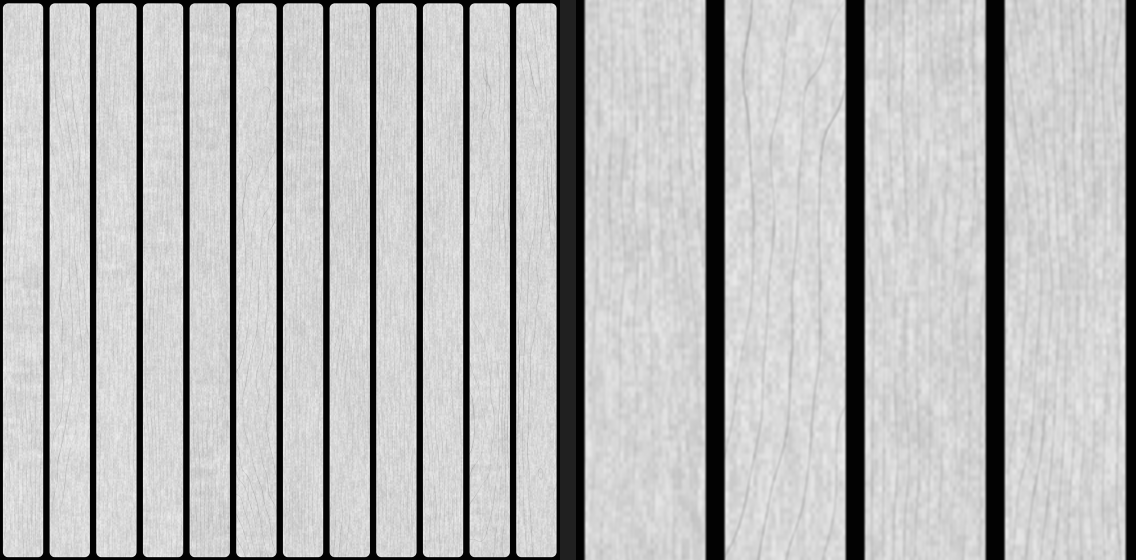
Left, the full canvas; right, a detail of the centre.
Reproduce this texture procedurally as a three.js fragment shader.

```glsl
// Twelve pale grey wood slats with rounded corners and fine grain on a black backing.
varying vec2 vUv;

const float SLATS = 12.0;
const vec2 SLAT_HALF = vec2(0.0360, 0.4945);   // half size of one slat
const vec2 SLAT_CENTER = vec2(0.0412, 0.4995); // centre within its column
const float CORNER_RADIUS = 0.0095;
const float EDGE_SOFTNESS = 0.0011;

const vec3 GAP_COLOR = vec3(0.008);
const vec3 WOOD_COLOR = vec3(0.848);
const float TONE_VARIATION = 0.022;   // between slats
const float CLOUD_STRENGTH = 0.050;   // broad light and dark patches
const float FIBRE_STRENGTH = 0.065;
const float PORE_STRENGTH = 0.070;
const float RIPPLE_STRENGTH = 0.050;  // bands across some slats
const float RING_STRENGTH = 0.105;
const float RING_WIDTH = 0.0017;
const float RIM_STRENGTH = 0.025;

float hash(vec2 p) {
  vec3 q = fract(vec3(p.xyx) * 0.1031);
  q += dot(q, q.yzx + 33.33);
  return fract((q.x + q.y) * q.z);
}

float noise(vec2 p) {
  vec2 cell = floor(p);
  vec2 f = fract(p);
  f = f * f * (3.0 - 2.0 * f);
  float low = mix(hash(cell), hash(cell + vec2(1.0, 0.0)), f.x);
  float high = mix(hash(cell + vec2(0.0, 1.0)), hash(cell + 1.0), f.x);
  return mix(low, high, f.y);
}

float fbm(vec2 p) {
  float sum = 0.0;
  float amplitude = 0.5;
  for (int i = 0; i < 4; i++) {
    sum += amplitude * noise(p);
    p = p * 2.03 + 17.1;
    amplitude *= 0.5;
  }
  return sum;
}

float roundedBox(vec2 p, vec2 halfSize, float radius) {
  vec2 q = abs(p) - halfSize + radius;
  return length(max(q, 0.0)) + min(max(q.x, q.y), 0.0) - radius;
}

// Growth ring phase; a large figure bends straight grain into long arches.
float ringPhase(vec2 p, float seed, float figure) {
  vec2 shift = vec2(seed * 31.0, seed * 57.0);
  float density = mix(125.0, 50.0, figure);
  float bend = noise(vec2(p.x * 17.0, p.y * 3.6) + shift);
  float wiggle = noise(vec2(p.x * 60.0, p.y * 24.0) + shift);
  return p.x * density + bend * mix(2.5, 6.5, figure) + wiggle * 0.55;
}

// Thin ring lines of even width, fading in and out along the slat.
float ringLines(vec2 p, float seed, float figure) {
  const float STEP = 0.0005;
  float phase = ringPhase(p, seed, figure);
  vec2 slope = vec2(ringPhase(p + vec2(STEP, 0.0), seed, figure),
                    ringPhase(p + vec2(0.0, STEP), seed, figure)) - phase;
  float lineDistance = abs(fract(phase + 0.5) - 0.5) * STEP / max(length(slope), 0.004);
  float fade = noise(vec2(p.x * 38.0, p.y * 9.0) + seed * 71.0);
  float line = 1.0 - smoothstep(0.0, RING_WIDTH, lineDistance);
  return line * mix(0.15, 1.0, fade) * mix(0.55, 1.0, figure);
}

vec3 wood(vec2 p, float index) {
  float seed = hash(vec2(index, 4.7)) * 5.0 + index;
  float figure = smoothstep(0.35, 0.9, hash(vec2(index, 19.3)));
  vec2 shift = vec2(seed * 13.0, seed * 29.0);

  float tone = (hash(vec2(index, 8.1)) - 0.5) * TONE_VARIATION;
  tone += (fbm(vec2(p.x * 22.0, p.y * 6.0) + shift) - 0.47) * CLOUD_STRENGTH;

  // Fibres along the slat and pores at a finer scale
  tone += (noise(vec2(p.x * 390.0, p.y * 65.0) + shift) - 0.5) * FIBRE_STRENGTH;
  tone += (noise(vec2(p.x * 430.0, p.y * 310.0) + shift) - 0.5) * PORE_STRENGTH;

  // Patches of cross ripple
  float patches = smoothstep(0.5, 0.8, noise(vec2(index * 7.3, p.y * 4.0)));
  tone += (noise(vec2(p.x * 22.0, p.y * 100.0) + shift) - 0.5) * RIPPLE_STRENGTH * patches;

  tone -= ringLines(p, seed, figure) * RING_STRENGTH;
  return WOOD_COLOR + tone;
}

void main() {
  // Column and position inside it
  float index = floor(vUv.x * SLATS);
  vec2 local = vec2(vUv.x - index / SLATS, vUv.y) - SLAT_CENTER;

  float edge = roundedBox(local, SLAT_HALF, CORNER_RADIUS);
  float cover = 1.0 - smoothstep(-EDGE_SOFTNESS, EDGE_SOFTNESS, edge);
  float rim = smoothstep(-0.004, -0.001, edge);

  vec3 slat = wood(vec2(local.x, vUv.y), index) + rim * RIM_STRENGTH;
  gl_FragColor = vec4(mix(GAP_COLOR, slat, cover), 1.0);
}
```
